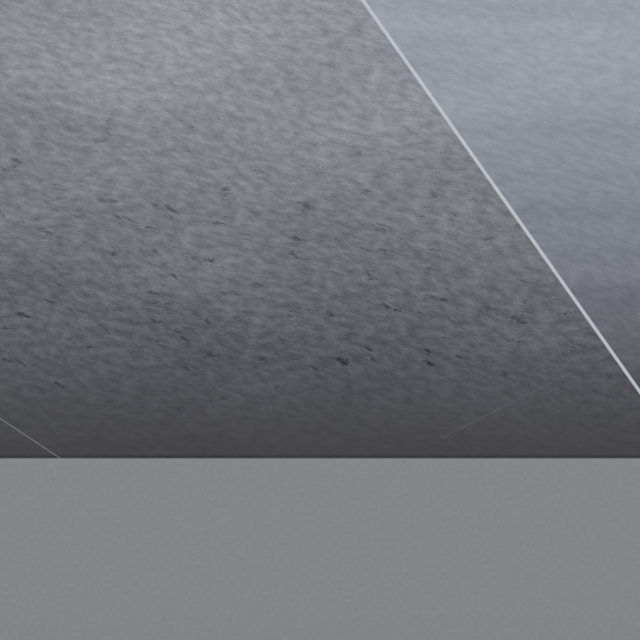
A three.js fragment shader for this background:

```glsl
// A slate wall, lit from above, crossed by a pale diagonal seam and standing on
// a plain grey ledge. Vertical gradients set the light; warped, stretched
// gradient noise gives the stone its slanted grain, dark pits and soft stains.

varying vec2 vUv;

// Layout, in canvas units
const float LEDGE_TOP = 0.284;
const vec2 SEAM_A = vec2(0.564, 1.004);
const vec2 SEAM_B = vec2(1.004, 0.382);
const vec2 CRACK_A = vec2(-0.01, 0.353);
const vec2 CRACK_B = vec2(0.094, 0.284);
const vec2 VEIN_A = vec2(0.69, 0.316);
const vec2 VEIN_B = vec2(0.957, 0.450);
const float SEAM_HALF_WIDTH = 0.0027;
const float EDGE_SOFTNESS = 0.0016;

// Colours
const vec3 WALL_DARK = vec3(0.262, 0.262, 0.282);
const vec3 WALL_MID = vec3(0.425, 0.433, 0.452);
const vec3 WALL_LIGHT = vec3(0.565, 0.580, 0.605);
const vec3 PANEL_TINT = vec3(0.040, 0.046, 0.058);
const vec3 SEAM_COLOR = vec3(0.755, 0.770, 0.810);
const vec3 CRACK_COLOR = vec3(0.53, 0.54, 0.56);
const vec3 LEDGE_COLOR = vec3(0.515, 0.522, 0.530);

// Stone texture
const float GRAIN_SLANT = -0.28;
const float GRAIN_STRENGTH = 0.105;
const float PIT_STRENGTH = 0.13;
const float STAIN_STRENGTH = 0.045;

vec2 hashGradient(vec2 cell) {
  vec3 q = fract(cell.xyx * vec3(0.1031, 0.1030, 0.0973));
  q += dot(q, q.yzx + 33.33);
  float angle = 6.28318 * fract((q.x + q.y) * q.z);
  return vec2(cos(angle), sin(angle));
}

float gradientNoise(vec2 p) {
  vec2 i = floor(p);
  vec2 f = p - i;
  vec2 u = f * f * f * (f * (f * 6.0 - 15.0) + 10.0);
  float a = dot(hashGradient(i), f);
  float b = dot(hashGradient(i + vec2(1.0, 0.0)), f - vec2(1.0, 0.0));
  float c = dot(hashGradient(i + vec2(0.0, 1.0)), f - vec2(0.0, 1.0));
  float d = dot(hashGradient(i + 1.0), f - 1.0);
  return mix(mix(a, b, u.x), mix(c, d, u.x), u.y);
}

float fbm(vec2 p) {
  float sum = 0.0;
  float amplitude = 0.6;
  for (int i = 0; i < 4; i++) {
    sum += amplitude * gradientNoise(p);
    p = p * 2.03 + vec2(17.3, 9.1);
    amplitude *= 0.62;
  }
  return sum;
}

vec2 rotate(vec2 p, float angle) {
  float c = cos(angle);
  float s = sin(angle);
  return vec2(c * p.x + s * p.y, c * p.y - s * p.x);
}

float segmentDistance(vec2 p, vec2 a, vec2 b) {
  vec2 along = b - a;
  float t = clamp(dot(p - a, along) / dot(along, along), 0.0, 1.0);
  return length(p - a - along * t);
}

float stroke(float dist, float halfWidth) {
  return 1.0 - smoothstep(halfWidth - EDGE_SOFTNESS, halfWidth + EDGE_SOFTNESS, dist);
}

vec3 wall(vec2 p) {
  // Light falls off toward the foot of the wall
  vec3 color = mix(WALL_DARK, WALL_MID, smoothstep(0.22, 0.66, p.y) * 0.5
    + 0.5 * clamp((p.y - LEDGE_TOP) / 0.31, 0.0, 1.0));
  color = mix(color, WALL_LIGHT, smoothstep(0.50, 0.98, p.y));
  color -= 0.025 * smoothstep(0.25, 0.0, p.x) * smoothstep(0.4, 0.8, p.y);

  // The panel right of the seam is brighter and smoother
  vec2 seam = normalize(SEAM_B - SEAM_A);
  float side = dot(p - SEAM_A, vec2(-seam.y, seam.x));
  float panel = smoothstep(-EDGE_SOFTNESS, EDGE_SOFTNESS, side);
  color += PANEL_TINT * panel * smoothstep(0.32, 0.60, p.y);

  // Slanted grain, pits and broad stains
  float warp = gradientNoise(p * 5.0);
  vec2 q = rotate(p, GRAIN_SLANT) + vec2(0.0, 0.018 * warp);
  float rough = smoothstep(0.27, 0.52, p.y) * mix(1.0, 0.40, panel) + 0.18;
  float grain = fbm(q * vec2(42.0, 100.0));
  float pits = smoothstep(0.20, 0.55, fbm(q * vec2(24.0, 58.0) + 31.0));
  float pitBand = smoothstep(0.32, 0.46, p.y) * (1.0 - 0.65 * smoothstep(0.62, 0.90, p.y));
  float stain = fbm(p * vec2(3.0, 8.0) + 7.0);
  float streaks = gradientNoise(p * vec2(2.5, 32.0) + 3.0);
  color += GRAIN_STRENGTH * grain * rough + STAIN_STRENGTH * stain * rough;
  color -= PIT_STRENGTH * pits * pitBand * (1.0 - 0.75 * panel);
  color += 0.030 * streaks * panel;

  // Pale seam, corner crack and faint vein
  float crack = stroke(segmentDistance(p, CRACK_A, CRACK_B), 0.0008);
  float vein = stroke(segmentDistance(p, VEIN_A, VEIN_B), 0.0010);
  color = mix(color, CRACK_COLOR, 0.75 * crack + 0.16 * vein);
  return mix(color, SEAM_COLOR, 0.92 * stroke(abs(side), SEAM_HALF_WIDTH));
}

void main() {
  vec3 ledge = LEDGE_COLOR + 0.014 * gradientNoise(vUv * 170.0);
  ledge += 0.010 * (vUv.y / LEDGE_TOP - 0.5);
  float aboveLedge = smoothstep(-EDGE_SOFTNESS, EDGE_SOFTNESS, vUv.y - LEDGE_TOP);
  float contact = 1.0 - smoothstep(0.0, 0.006, abs(vUv.y - LEDGE_TOP - 0.002));
  vec3 color = mix(ledge, wall(vUv) - 0.04 * contact, aboveLedge);
  gl_FragColor = vec4(color, 1.0);
}
```
